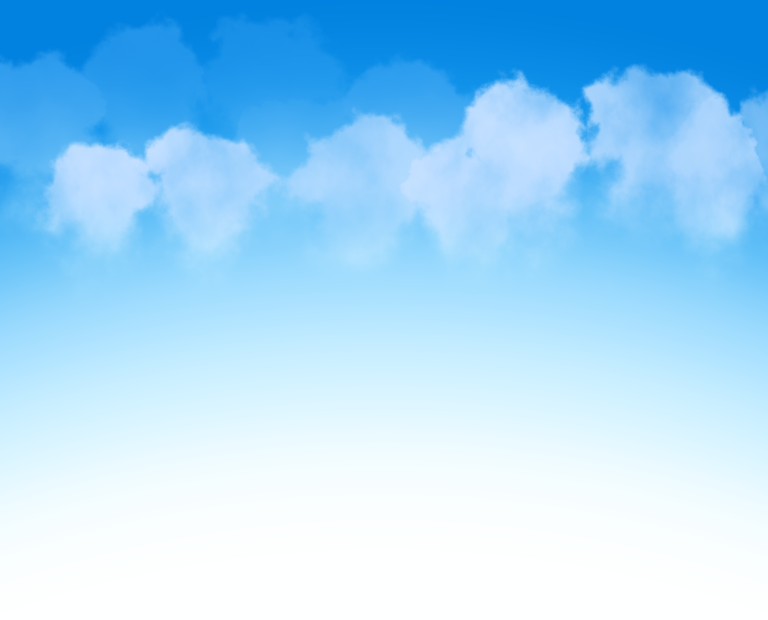
Reproduce this texture procedurally as a Shadertoy shader.

```glsl
vec2 hashGradient(vec2 cell) {
    vec3 h = fract(cell.xyx * vec3(0.1031, 0.1030, 0.0973));
    h += dot(h, h.yzx + 33.33);
    float angle = 6.2832 * fract((h.x + h.y) * h.z);
    return vec2(cos(angle), sin(angle));
}

float gradientNoise(vec2 p) {
    vec2 i = floor(p), f = fract(p);
    vec2 u = f * f * f * (f * (f * 6.0 - 15.0) + 10.0);
    vec2 e = vec2(0.0, 1.0);
    float low = mix(dot(hashGradient(i), f),
                    dot(hashGradient(i + e.yx), f - e.yx), u.x);
    float high = mix(dot(hashGradient(i + e.xy), f - e.xy),
                     dot(hashGradient(i + e.yy), f - e.yy), u.x);
    return mix(low, high, u.y);
}

float fbm(vec2 p) {
    float sum = 0.0, amplitude = 0.6;
    for (int i = 0; i < 6; i++) {
        sum += amplitude * gradientNoise(p);
        p = mat2(1.6, 1.2, -1.2, 1.6) * p + 7.3;
        amplitude *= 0.52;
    }
    return sum;
}

// Depth runs from the zenith at 0 to the white horizon haze
vec3 skyColor(float depth) {
    vec3 stops[7] = vec3[7](
        vec3(0.00, 0.50, 0.87), vec3(0.05, 0.57, 0.92), vec3(0.37, 0.75, 0.97),
        vec3(0.64, 0.87, 1.00), vec3(0.82, 0.95, 1.00), vec3(0.97, 0.995, 1.00),
        vec3(1.00));
    vec3 sum = vec3(0.0);
    float total = 0.0;
    for (int i = 0; i < 7; i++) {
        float offset = clamp(depth / 0.15, 0.0, 6.0) - float(i);
        float weight = exp(-1.8 * offset * offset);
        sum += weight * stops[i];
        total += weight;
    }
    return sum / total;
}

// Billow with a crisp crown and a long, dissolving base
float puff(vec2 p, vec2 center, vec2 radius, float ragged) {
    vec2 q = (p - center) / radius;
    float base = smoothstep(0.2, -1.2, q.y);
    q.y *= q.y < 0.0 ? 0.5 : 1.0;
    return smoothstep(0.0, 0.24 + 0.65 * base, 1.0 - length(q) + ragged);
}

void mainImage(out vec4 fragColor, in vec2 fragCoord) {
    vec2 p = fragCoord / iResolution.y;
    float side = p.x - 0.5 * iResolution.x / iResolution.y;
    vec3 color = skyColor(1.0 - p.y - 0.27 * side * side);

    // Turbulence that breaks up the outlines
    float broad = fbm(p * 5.0 + 3.1);
    float fine = fbm(p * 15.0 + 11.7);
    float ragged = 0.65 * broad + 0.5 * fine;
    vec2 w = p + 0.025 * vec2(fbm(p * 9.0 + 21.0), fbm(p * 9.0 + 47.0));

    // Thin veils behind the main bank
    float veil = puff(w, vec2(0.07, 0.80), vec2(0.13, 0.11), ragged);
    veil = max(veil, 0.8 * puff(w, vec2(0.24, 0.84), vec2(0.14, 0.12), ragged));
    veil = max(veil, 0.6 * puff(w, vec2(0.43, 0.87), vec2(0.15, 0.12), ragged));
    veil = max(veil, 0.9 * puff(w, vec2(0.66, 0.80), vec2(0.13, 0.11), ragged));
    veil = max(veil, 0.8 * puff(w, vec2(0.48, 0.75), vec2(0.16, 0.11), ragged));
    vec3 veilColor = mix(vec3(0.25, 0.65, 0.95), vec3(0.60, 0.84, 0.99),
                         smoothstep(0.92, 0.66, p.y));
    color = mix(color, max(color, veilColor), 0.72 * veil * (0.85 + 0.5 * broad));

    // Bright cumulus bank
    float bank = puff(w, vec2(0.16, 0.68), vec2(0.10, 0.095), ragged);
    bank = max(bank, puff(w, vec2(0.33, 0.70), vec2(0.10, 0.12), ragged));
    bank = max(bank, 0.8 * puff(w, vec2(0.59, 0.70), vec2(0.12, 0.12), ragged));
    bank = max(bank, puff(w, vec2(0.75, 0.68), vec2(0.09, 0.12), ragged));
    bank = max(bank, puff(w, vec2(0.84, 0.76), vec2(0.11, 0.13), ragged));
    bank = max(bank, 0.85 * puff(w, vec2(1.05, 0.78), vec2(0.12, 0.13), ragged));
    bank = max(bank, 0.9 * puff(w, vec2(1.15, 0.73), vec2(0.09, 0.12), ragged));
    bank = max(bank, 0.6 * puff(w, vec2(1.25, 0.77), vec2(0.07, 0.11), ragged));

    // Lavender crowns, cyan bases and soft inner shading
    float shade = fbm(p * vec2(8.0, 6.0) + 31.0);
    vec3 bankColor = mix(vec3(0.66, 0.88, 0.99), vec3(0.73, 0.86, 1.00),
                         smoothstep(0.52, 0.72, p.y));
    bankColor += vec3(0.14, 0.06, 0.01) * (shade + 0.4 * fine);
    float density = bank * clamp(0.86 + 0.6 * shade, 0.4, 0.95);
    density *= smoothstep(0.40, 0.62, p.y);
    color = mix(color, max(color, bankColor), density);

    fragColor = vec4(clamp(color, 0.0, 1.0), 1.0);
}
```
